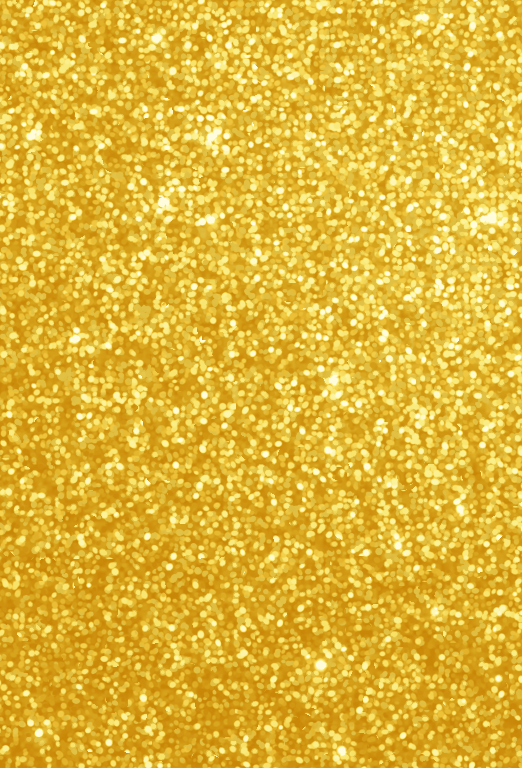
Reproduce this texture procedurally as a Shadertoy shader.

```glsl
// Gold glitter: an amber ground covered by layers of small rounded grains.
// Every grain blends into a single tone value, broad light raises that tone,
// a few glowing sparkles lie on top, and a colour ramp turns tone into gold.

const vec3 AMBER = vec3(0.79, 0.53, 0.03);
const vec3 OCHRE = vec3(0.84, 0.64, 0.11);
const vec3 GOLD  = vec3(0.93, 0.76, 0.22);
const vec3 LEMON = vec3(0.97, 0.88, 0.39);
const vec3 CREAM = vec3(0.98, 0.94, 0.56);
const vec3 WHITE = vec3(1.00, 0.99, 0.86);
const vec3 OLIVE = vec3(0.87, 0.75, 0.27);

float hash(vec2 p) {
    return fract(sin(dot(p, vec2(127.1, 311.7))) * 43758.5453);
}

vec2 hash2(vec2 p) {
    return vec2(hash(p), hash(p + 37.3));
}

float valueNoise(vec2 p) {
    vec2 cell = floor(p);
    vec2 f = fract(p);
    f = f * f * (3.0 - 2.0 * f);
    float low = mix(hash(cell), hash(cell + vec2(1, 0)), f.x);
    float high = mix(hash(cell + vec2(0, 1)), hash(cell + vec2(1, 1)), f.x);
    return mix(low, high, f.y);
}

// Distance from the centre of a slightly stretched, turned disc.
float grainDistance(vec2 d, float angle, float stretch) {
    float c = cos(angle), s = sin(angle);
    d = mat2(c, -s, s, c) * d;
    return length(d * vec2(stretch, 1.0 / stretch));
}

// Lays one layer of grains over the given tone.
float scatterGrains(float tone, vec2 p, float cells, float density,
                    vec2 toneRange, float seed) {
    vec2 q = p * cells;
    float soft = 0.08 + 0.6 * cells / iResolution.y;
    for (int y = -1; y <= 1; y++)
    for (int x = -1; x <= 1; x++) {
        vec2 cell = floor(q) + vec2(x, y);
        vec2 id = cell + seed;
        vec2 centre = cell + 0.5 + 0.8 * (hash2(id) - 0.5);
        float radius = mix(0.3, 0.52, hash(id + 5.7));
        float stretch = mix(1.0, 1.2, hash(id + 9.1));
        float dist = grainDistance(q - centre, 6.283 * hash(id + 2.9), stretch);
        float cover = 1.0 - smoothstep(radius - soft, radius + soft, dist);
        cover *= step(hash(id + 13.3), density);
        float grainTone = mix(toneRange.x, toneRange.y, hash(id + 21.7));
        tone = mix(tone, grainTone, cover);
    }
    return tone;
}

// Rare bright flakes with a soft halo.
float sparkles(vec2 p, float cells, float density, float seed) {
    vec2 q = p * cells;
    float glow = 0.0;
    for (int y = -1; y <= 1; y++)
    for (int x = -1; x <= 1; x++) {
        vec2 cell = floor(q) + vec2(x, y);
        vec2 id = cell + seed;
        float dist = length(q - cell - 0.2 - 0.6 * hash2(id));
        float size = mix(0.06, 0.11, hash(id + 4.3));
        float core = 1.0 - smoothstep(0.5 * size, 1.3 * size, dist);
        float halo = exp(-dist * dist / (6.0 * size * size));
        glow += step(hash(id + 8.9), density) * (0.9 * core + 0.25 * halo);
    }
    return glow;
}

// Broad light: strongest at the right above the middle, weak at the bottom.
float broadLight(vec2 uv) {
    vec2 d = (uv - vec2(0.9, 0.68)) / vec2(0.6, 0.4);
    return 0.8 * exp(-dot(d, d)) + 0.35 * smoothstep(0.0, 0.9, uv.y);
}

vec3 goldRamp(float tone) {
    float t = clamp(tone, 0.0, 1.25) * 4.0;
    vec3 color = mix(AMBER, OCHRE, clamp(t, 0.0, 1.0));
    color = mix(color, GOLD, clamp(t - 1.0, 0.0, 1.0));
    color = mix(color, LEMON, clamp(t - 2.0, 0.0, 1.0));
    color = mix(color, CREAM, clamp(t - 3.0, 0.0, 1.0));
    return mix(color, WHITE, clamp(t - 4.0, 0.0, 1.0));
}

void mainImage(out vec4 fragColor, in vec2 fragCoord) {
    vec2 uv = fragCoord / iResolution.xy;
    vec2 p = fragCoord / iResolution.y;

    float light = broadLight(uv) - 0.4;
    float cluster = valueNoise(p * 34.0) - 0.5;
    float crowd = 0.25 * light + 0.3 * cluster;

    // Ground, then dim, bright and shining grains
    float tone = 0.3 * valueNoise(p * 170.0) + 0.12 * cluster;
    tone = scatterGrains(tone, p, 128.0, 0.8, vec2(0.05, 0.55), 11.0);
    tone = scatterGrains(tone, p, 116.0, 0.55 + crowd, vec2(0.35, 0.95), 53.0);
    tone = scatterGrains(tone, p, 108.0, 0.15 + 0.6 * crowd, vec2(0.8, 1.25), 97.0);
    tone += 0.16 * light + sparkles(p, 13.0, 0.16, 71.0);

    // Greenish tint on some of the middle tones
    float middle = smoothstep(0.25, 0.4, tone) * (1.0 - smoothstep(0.6, 0.75, tone));
    float oliveTint = smoothstep(0.4, 0.65, valueNoise(p * 140.0 + 19.0));
    fragColor = vec4(mix(goldRamp(tone), OLIVE, 0.8 * middle * oliveTint), 1.0);
}
```
